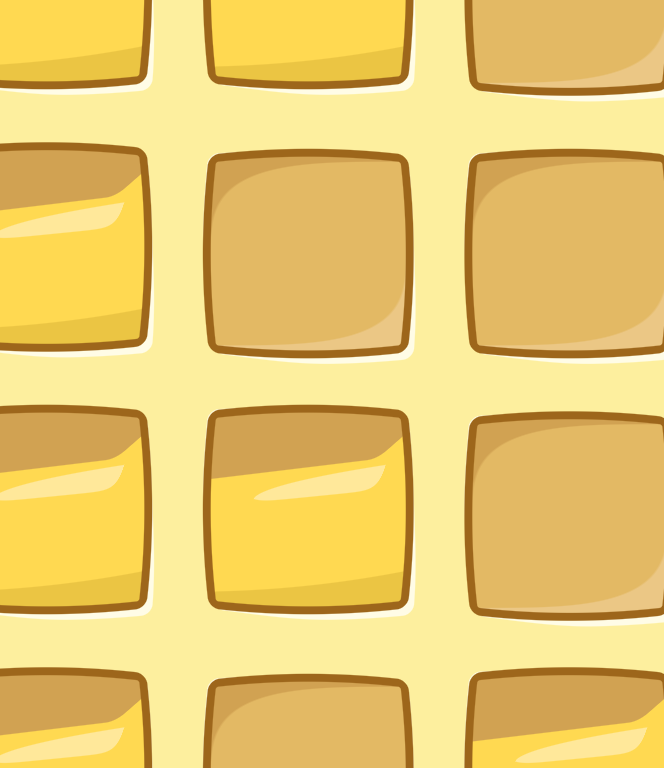
Write a Shadertoy shader that draws this pattern.

```glsl
// Waffle grid: bulging square pockets, some plain and some filled with syrup.

// Layout, in units of canvas height
const vec2  PITCH  = vec2(0.3405, 0.3418);
const vec2  ORIGIN = vec2(0.4014, 0.3366);
const int   PLAIN_MASK = 1332;   // one bit per pocket, row by row from top left
const int   COLUMNS = 3;

// Pocket shape, in units of one cell
const vec2  HALF_SIZE  = vec2(0.403, 0.399);
const float BULGE      = 0.026;
const float ROUNDING   = 0.040;
const float LINE_WIDTH = 0.030;
const float PLAIN_DROP = 0.025;
const vec2  RIM_SHIFT  = vec2(0.018, -0.022);

// Colours
const vec3 BATTER      = vec3(0.992, 0.937, 0.620);
const vec3 RIM_LIGHT   = vec3(1.000, 0.990, 0.900);
const vec3 OUTLINE     = vec3(0.615, 0.400, 0.105);
const vec3 CRUST       = vec3(0.890, 0.725, 0.392);
const vec3 CRUST_DARK  = vec3(0.820, 0.635, 0.320);
const vec3 CRUST_LIGHT = vec3(0.922, 0.780, 0.520);
const vec3 SYRUP       = vec3(1.000, 0.850, 0.318);
const vec3 SYRUP_DARK  = vec3(0.922, 0.772, 0.262);
const vec3 SYRUP_SHINE = vec3(1.000, 0.910, 0.605);

// Coverage of the region where d < 0, smoothed over one pixel
float fill(float d, float px) {
    return clamp(0.5 - d / px, 0.0, 1.0);
}

float smoothMax(float a, float b, float k) {
    float h = max(k - abs(a - b), 0.0) / k;
    return max(a, b) + 0.25 * h * h * k;
}

// Rounded box whose sides bow outward
float pocketDistance(vec2 p, float bulge) {
    vec2 q = abs(p);
    vec2 r = q.yx / HALF_SIZE.yx;
    vec2 e = q + bulge * r * r - HALF_SIZE + ROUNDING;
    return length(max(e, 0.0)) + min(max(e.x, e.y), 0.0) - ROUNDING;
}

// Negative in the band hugging the top and left sides
float cornerBand(vec2 p) {
    const vec2 center = vec2(0.37, -0.03);
    const vec2 radius = vec2(0.745, 0.38);
    vec2 e = max(vec2(center.x - p.x, p.y - center.y) / radius, 0.0);
    e = pow(e, vec2(3.5));
    return (1.0 - pow(e.x + e.y, 1.0 / 3.5)) * radius.y;
}

vec3 plainColor(vec2 p, float px) {
    vec3 col = mix(CRUST, CRUST_DARK, fill(cornerBand(p), px));
    return mix(col, CRUST_LIGHT, fill(cornerBand(-p), px));
}

// Tapered streak: thin at the left, hooked up to a point at the right
float shineDistance(vec2 p) {
    float s = (p.x + 0.208) / 0.504;
    float t = clamp(s, 0.0, 1.0);
    float top = 0.040 + 0.130 * pow(t, 0.6);
    float bottom = 0.027 + 0.050 * t + 0.093 * pow(t, 18.0)
                 + 0.013 * pow(1.0 - t, 16.0);
    float ends = (abs(s - 0.5) - 0.5) * 0.504;
    return max(max(p.y - top, bottom - p.y), ends);
}

vec3 syrupColor(vec2 p, float px) {
    // Surface line, climbing the right wall
    float level = smoothMax(0.161 + 0.12 * p.x, 0.87 * p.x - 0.036, 0.03);
    float depth = -0.290 + 0.105 * p.x + 0.12 * p.x * p.x;
    vec3 col = mix(SYRUP, SYRUP_DARK, fill(p.y - depth, px));
    col = mix(col, SYRUP_SHINE, fill(shineDistance(p), px));
    return mix(col, CRUST_DARK, fill(level - p.y, px));
}

void mainImage(out vec4 fragColor, in vec2 fragCoord) {
    vec2 grid = (fragCoord / iResolution.y - ORIGIN) / PITCH;
    vec2 cell = floor(grid + 0.5);
    vec2 p = grid - cell;
    float px = 1.2 / (iResolution.y * PITCH.y);

    // Pocket kind; plain pockets sit slightly lower
    int index = (2 - int(cell.y)) * COLUMNS + int(cell.x) + 1;
    bool plain = ((PLAIN_MASK >> (index & 15)) & 1) == 1;
    if (plain) p.y += PLAIN_DROP;

    // Pale rim that widens toward the lower right
    vec2 shift = RIM_SHIFT * vec2(smoothstep(0.1, -0.4, p.y),
                                  smoothstep(-0.4, 0.1, p.x));
    float rim = pocketDistance(p - shift, BULGE * 0.85);
    float d = pocketDistance(p, BULGE);

    vec3 inside = plain ? plainColor(p, px) : syrupColor(p, px);
    vec3 col = mix(BATTER, RIM_LIGHT, fill(rim, px));
    col = mix(col, OUTLINE, fill(d, px));
    col = mix(col, inside, fill(d + LINE_WIDTH, px));
    fragColor = vec4(col, 1.0);
}
```
